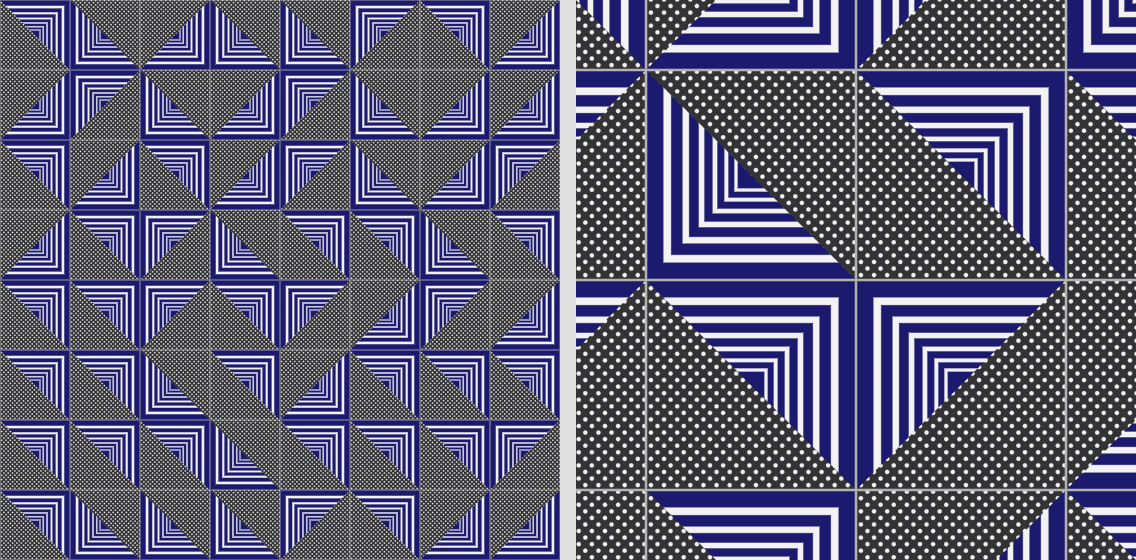
Left: the whole. Right: its middle third, enlarged.
A WebGL 2 fragment shader for this pattern:

```glsl
#version 300 es
precision highp float;
// Eight by eight tiles, each half nested navy frames and half dotted charcoal, turned at random.

uniform vec2 u_resolution;
out vec4 fragColor;

const float TILES = 8.0;
const vec3 NAVY = vec3(0.11, 0.10, 0.43);
const vec3 CHARCOAL = vec3(0.20, 0.20, 0.21);
const vec3 WHITE = vec3(0.95);
const vec3 GROUT = vec3(0.70, 0.70, 0.69);

float hash(vec2 p) {
    vec3 q = fract(p.xyx * vec3(0.1031, 0.1030, 0.0973));
    q += dot(q, q.yzx + 33.33);
    return fract((q.x + q.y) * q.z);
}

// Antialiased coverage of a signed distance, negative inside.
float fill(float dist, float softness) {
    return clamp(0.5 - dist / softness, 0.0, 1.0);
}

// Directions of the framed corner; the falling diagonal is the commoner cut.
vec2 framedCorner(vec2 cell) {
    float pick = hash(cell + 7.0);
    if (pick < 0.36) return vec2(1.0, 1.0);
    if (pick < 0.64) return vec2(-1.0, -1.0);
    if (pick < 0.86) return vec2(1.0, -1.0);
    return vec2(-1.0, 1.0);
}

// White frames that grow thinner and closer toward the tile centre.
float frames(float inset, float softness) {
    float coverage = 0.0;
    float start = 0.083;
    float pitch = 0.091;
    for (int i = 0; i < 6; i++) {
        float halfWidth = 0.2 * pitch;
        float dist = abs(inset - start - halfWidth) - halfWidth;
        coverage = max(coverage, fill(dist, softness));
        start += pitch;
        pitch *= 0.85;
    }
    return coverage;
}

// Staggered dots: two square lattices offset by half a step.
float dots(vec2 p, float softness) {
    vec2 grid = p * 16.0 + 0.125;
    float straight = length(fract(grid) - 0.5);
    float shifted = length(fract(grid + 0.5) - 0.5);
    return fill(min(straight, shifted) / 16.0 - 0.0105, softness);
}

void main() {
    vec2 p = gl_FragCoord.xy / u_resolution * TILES;
    float pixel = TILES / min(u_resolution.x, u_resolution.y);
    vec2 cell = floor(p);
    vec2 local = fract(p) - 0.5;
    float inset = 0.5 - max(abs(local.x), abs(local.y));

    // The two halves meet along the diagonal.
    vec3 framed = mix(NAVY, WHITE, frames(inset, pixel * 1.3));
    vec3 dotted = mix(CHARCOAL, WHITE, dots(local + 0.5, pixel * 1.2));
    float diagonal = -dot(local, framedCorner(cell)) * 0.7071;
    vec3 color = mix(dotted, framed, fill(diagonal, pixel * 1.2));

    // Thin pale joints between tiles.
    color = mix(color, GROUT, fill(inset - 0.006, pixel));
    fragColor = vec4(color, 1.0);
}
```
